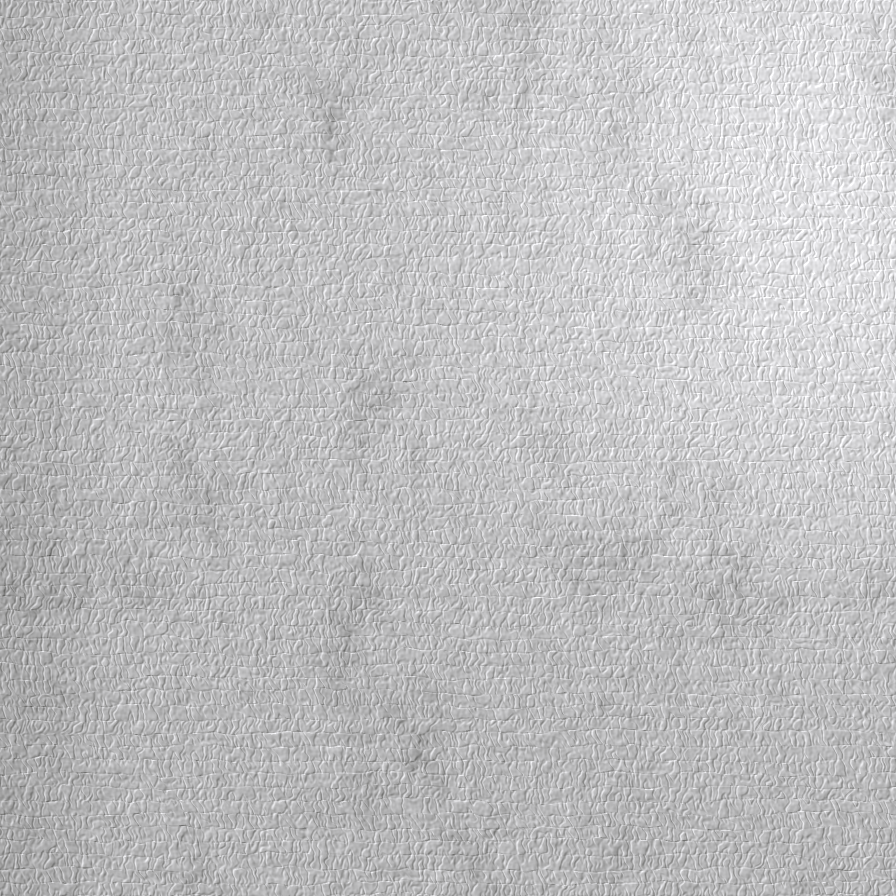
A WebGL 1 fragment shader for this texture:

```glsl
precision highp float;

// Crinkled silver foil: uneven horizontal strips, each crossed by short, leaning
// creases. A height field is lit from the upper left by a difference of two
// heights, then laid over a broad sheen with mottled tarnish.

uniform vec2 u_resolution;

const vec3 SHADOW = vec3(0.60, 0.60, 0.60);
const vec3 SHINE = vec3(0.89, 0.89, 0.90);
const float SHADOW_TONE = 0.60;
const float SHINE_TONE = 0.89;

const float STRIPS = 66.0;          // strips over the canvas height
const float CREASES = 132.0;        // creases over the canvas width
const float CREASE_WIDTH = 0.20;
const float LEAN = 0.9;             // largest lean of the creases in a strip
const float SEAM_DEPTH = 0.5;
const float CRINKLE = 0.42;         // fine wrinkles on the plates
const float RELIEF = 0.19;          // contrast of the embossing
const float LIGHT_REACH = 0.0010;   // half the distance between the two heights
const vec2 LIGHT_DIR = vec2(-0.8, 0.6);

const float BASE_TONE = 0.712;
const float SHEEN = 0.13;
const vec2 SHEEN_CENTER = vec2(0.93, 0.80);
const vec2 SHEEN_SIZE = vec2(0.36, 0.42);
const float TARNISH = 0.08;
const float GLOSS = 0.05;           // uneven brightness of small areas
const float GRAIN = 0.07;

float hash(vec2 p) {
  vec3 q = fract(p.xyx * vec3(0.1031, 0.1030, 0.0973));
  q += dot(q, q.yzx + 33.33);
  return fract((q.x + q.y) * q.z);
}

float cornerSlope(vec2 cell, vec2 offset) {
  float angle = 6.2832 * hash(cell);
  return dot(vec2(cos(angle), sin(angle)), offset);
}

// Gradient noise, about -0.7 to 0.7
float noise(vec2 p) {
  vec2 i = floor(p);
  vec2 f = p - i;
  vec2 u = f * f * f * (f * (f * 6.0 - 15.0) + 10.0);
  vec2 e = vec2(0.0, 1.0);
  float low = mix(cornerSlope(i, f), cornerSlope(i + e.yx, f - e.yx), u.x);
  float high = mix(cornerSlope(i + e, f - e), cornerSlope(i + e.yy, f - e.yy), u.x);
  return mix(low, high, u.y);
}

float fbm(vec2 p) {
  float sum = 0.0;
  float weight = 1.0;
  for (int octave = 0; octave < 5; octave++) {
    sum += weight * noise(p);
    p = p * 2.1 + 17.3;
    weight *= 0.7;
  }
  return sum;
}

// Height of the foil: flat plates parted by creases and strip seams
float foilHeight(vec2 p) {
  float wobble = 0.45 * noise(p * vec2(8.0, 24.0) + 40.0)
               + 0.22 * noise(p * vec2(52.0, 40.0) + 90.0);
  float y = p.y * STRIPS + wobble;
  float strip = floor(y);
  float across = y - strip;

  float lean = LEAN * (hash(vec2(strip, 7.0)) - 0.35);
  float shift = 60.0 * hash(vec2(strip, 3.0));
  float jitter = 0.5 * noise(p * vec2(95.0, 130.0));
  vec2 creasePos = vec2(p.x * CREASES + shift + lean * across + jitter,
                        strip * 3.7 + across * 0.8);
  float fold = noise(creasePos);
  float plate = smoothstep(0.0, CREASE_WIDTH, abs(fold));
  float crinkle = noise(p * vec2(230.0, 170.0) + 11.0);

  float edge = min(across, 1.0 - across);
  float seamStrength = smoothstep(-0.2, 0.3, noise(vec2(p.x * 30.0, strip * 1.7)));
  float seam = seamStrength * (1.0 - smoothstep(0.0, 0.12, edge));
  return 0.75 * plate + 0.6 * fold + CRINKLE * crinkle - SEAM_DEPTH * seam;
}

float relief(vec2 p) {
  vec2 reach = LIGHT_DIR * LIGHT_REACH;
  return foilHeight(p - reach) - foilHeight(p + reach);
}

// Broad light: glow at the upper right, shade along the left edge
float sheenTone(vec2 p) {
  vec2 d = (p - SHEEN_CENTER) / SHEEN_SIZE;
  float upperLift = 0.035 * smoothstep(0.1, 0.7, p.y);
  float leftShade = 0.06 * (1.0 - smoothstep(0.0, 0.16, p.x));
  return BASE_TONE + SHEEN * exp(-dot(d, d)) + upperLift - leftShade;
}

void main() {
  vec2 p = gl_FragCoord.xy / u_resolution;

  // Four samples per pixel keep the creases smooth
  float lit = 0.0;
  for (int i = 0; i < 4; i++) {
    vec2 offset = vec2(mod(float(i), 2.0), floor(float(i) / 2.0)) * 0.5 - 0.25;
    lit += 0.25 * relief(p + offset / u_resolution);
  }

  float cloud = smoothstep(0.0, 0.9, fbm(p * vec2(6.0, 4.0) + 5.0));
  float mottle = 0.8 + 1.4 * noise(p * vec2(110.0, 90.0));
  float surface = GLOSS * noise(p * vec2(42.0, 64.0)) + GRAIN * noise(p * 235.0 + 3.0);

  float tone = sheenTone(p) + RELIEF * lit - TARNISH * cloud * mottle + surface;
  vec3 color = mix(SHADOW, SHINE, (tone - SHADOW_TONE) / (SHINE_TONE - SHADOW_TONE));
  gl_FragColor = vec4(clamp(color, 0.0, 1.0), 1.0);
}
```
